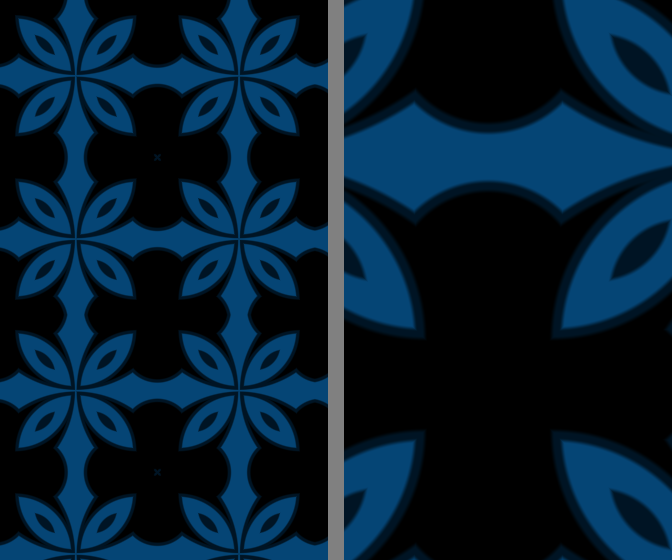
Left: the whole. Right: its middle third, enlarged.
Write a WebGL 1 fragment shader that draws this pattern.

```glsl
precision highp float;
// Mirrored lattice of four-petal blue flowers joined by concave bars on black.

uniform vec2 u_resolution;

// Lengths are in units where the canvas is CANVAS_WIDTH wide.
const float CANVAS_WIDTH = 450.0;
const float TILE = 216.0;            // distance between mirror lines
const float FLOWER_POS = 104.0;      // flower centre inside a tile
const float OUTLINE = 4.5;
const float SOFTNESS = 1.3;

const float PETAL_GAP = 2.0;         // petal root offset from the axes
const float PETAL_RADIUS = 81.0;
const float EYE_POS = 60.0;          // along the petal diagonal
const float EYE_LENGTH = 19.0;       // half length
const float EYE_WIDTH = 6.0;         // half width

const float FLARE_RADIUS = 140.0;    // bar edge leaving the flower
const float FLARE_GAP = 1.2;
const float ARCH_RADIUS = 48.0;      // concave bite halfway along a bar
const float BAR_HALF_WIDTH = 11.0;
const float STAR_SIZE = 4.5;
const float STAR_ARM = 2.3;

const vec3 BLACK = vec3(0.0);
const vec3 NAVY = vec3(0.0, 0.08, 0.14);
const vec3 BLUE = vec3(0.02, 0.27, 0.46);

float coverage(float d, float blur) {
  return 1.0 - smoothstep(-blur, blur, d);
}

// Lens of two quarter arcs, lying on the diagonal.
float petalDistance(vec2 p) {
  p -= PETAL_GAP;
  float lower = length(p - vec2(PETAL_RADIUS, 0.0));
  float upper = length(p - vec2(0.0, PETAL_RADIUS));
  return max(lower, upper) - PETAL_RADIUS;
}

// Slim lens in the middle of a petal.
float eyeDistance(vec2 p) {
  float along = (p.x + p.y) * 0.7071 - EYE_POS;
  float across = abs(p.x - p.y) * 0.7071;
  float radius = (EYE_LENGTH * EYE_LENGTH + EYE_WIDTH * EYE_WIDTH) / (2.0 * EYE_WIDTH);
  return length(vec2(along, across + radius - EYE_WIDTH)) - radius;
}

// Bar along x: the space left outside the flare and arch circles.
float barDistance(vec2 p) {
  vec2 flareCentre = vec2(0.0, FLARE_RADIUS + FLARE_GAP);
  vec2 archCentre = vec2(TILE - FLOWER_POS, ARCH_RADIUS + BAR_HALF_WIDTH);
  float flare = FLARE_RADIUS - length(p - flareCentre);
  float arch = ARCH_RADIUS - length(p - archCentre);
  return max(flare, arch);
}

// Tiny diagonal cross centred on a tile corner.
float starDistance(vec2 p) {
  return max(max(p.x, p.y) - STAR_SIZE, abs(p.x - p.y) - STAR_ARM);
}

void main() {
  float unit = CANVAS_WIDTH / u_resolution.x;
  vec2 p = vec2(gl_FragCoord.x, u_resolution.y - gl_FragCoord.y) * unit;
  float blur = max(SOFTNESS, 0.7 * unit);

  // Mirror into one tile, then into one octant of the flower.
  vec2 corner = abs(mod(p, 2.0 * TILE) - TILE);
  vec2 quad = abs(TILE - FLOWER_POS - corner);
  vec2 octant = vec2(max(quad.x, quad.y), min(quad.x, quad.y));

  float bar = barDistance(octant);
  float petal = petalDistance(octant);

  // Layers from back to front.
  vec3 color = mix(BLACK, NAVY, coverage(starDistance(corner), blur));
  color = mix(color, NAVY, coverage(bar - OUTLINE, blur));
  color = mix(color, BLUE, coverage(bar, blur));
  color = mix(color, NAVY, coverage(petal, blur));
  color = mix(color, BLUE, coverage(petal + OUTLINE, blur));
  color = mix(color, NAVY, coverage(eyeDistance(octant), blur));

  gl_FragColor = vec4(color, 1.0);
}
```
